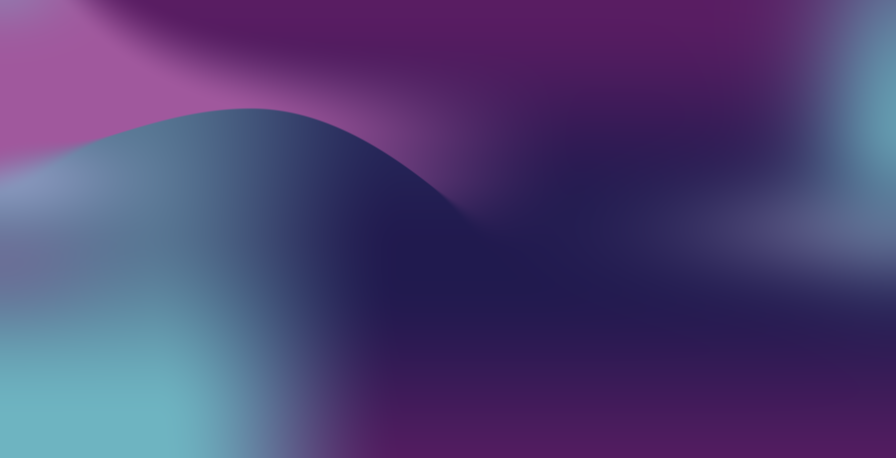
A WebGL 2 fragment shader for this background:

```glsl
#version 300 es
precision highp float;
// A smooth hill lit teal from the left, under a pink haze in a plum and indigo sky.
// The sky is a vertical ramp with soft elliptical glows; the hill is a crest curve
// whose edge is crisp at the top and dissolves at both ends.

uniform vec2 u_resolution;
out vec4 fragColor;

// Palette
const vec3 INDIGO   = vec3(0.127, 0.100, 0.306);
const vec3 NAVY     = vec3(0.165, 0.188, 0.376);
const vec3 PLUM     = vec3(0.348, 0.112, 0.385);
const vec3 PINK     = vec3(0.628, 0.345, 0.616);
const vec3 SLATE    = vec3(0.345, 0.325, 0.502);
const vec3 STEEL    = vec3(0.337, 0.463, 0.573);
const vec3 TEAL     = vec3(0.431, 0.706, 0.757);
const vec3 SEA      = vec3(0.392, 0.610, 0.690);
const vec3 LAVENDER = vec3(0.529, 0.588, 0.737);
const vec3 MAUVE    = vec3(0.439, 0.412, 0.588);

// Hill shape
const vec2  CREST      = vec2(0.28, 0.763);
const vec2  LEFT_FALL  = vec2(3.0, 9.5);   // steepness, flattening
const vec2  RIGHT_FALL = vec2(4.5, 2.0);
const float LEFT_BLUR  = 0.055;
const float RIGHT_BLUR = 0.06;

// Falls from 1 at lo to 0 at hi
float fade(float lo, float hi, float v) {
    return 1.0 - smoothstep(lo, hi, v);
}

// Elliptical Gaussian glow
float glow(vec2 p, vec2 center, vec2 radius) {
    vec2 d = (p - center) / radius;
    return exp(-dot(d, d));
}

// Height of the hill's outline
float hillHeight(float x) {
    float d = x - CREST.x;
    vec2 fall = d < 0.0 ? LEFT_FALL : RIGHT_FALL;
    return CREST.y - fall.x * d * d / (1.0 + fall.y * d * d);
}

// Indigo ground warming to plum at the bottom
vec3 ground(float y) {
    return mix(INDIGO, PLUM, fade(-0.1, 0.40, y));
}

// Pink haze below a curved upper edge, thinning to the right
float hazeMask(vec2 p) {
    float edge = 0.785 + 0.478 * exp(-p.x / 0.13);
    float blur = 0.07 + 0.08 * p.x;
    return fade(edge - blur, edge + blur, p.y)
         * fade(0.25, 0.66, p.x) * smoothstep(0.44, 0.62, p.y);
}

vec3 sky(vec2 p) {
    vec3 col = mix(ground(p.y), PLUM, smoothstep(0.52, 1.0, p.y));
    col = mix(col, PINK, hazeMask(p));
    col = mix(col, LAVENDER, 0.45 * glow(p, vec2(0.0, 1.02), vec2(0.07, 0.08)));
    // Cool light from the right edge
    col = mix(col, SLATE, glow(p, vec2(0.97, 0.50), vec2(0.20, 0.12)));
    float reach = p.y > 0.73 ? 0.42 : 0.25;
    return mix(col, SEA, glow(p, vec2(1.01, 0.73), vec2(0.10, reach)));
}

vec3 hill(vec2 p) {
    vec3 col = mix(ground(p.y), NAVY, 0.6 * smoothstep(0.45, 0.75, p.y));
    // Lit left flank
    vec3 lit = mix(STEEL, TEAL, fade(0.08, 0.50, p.y));
    col = mix(col, lit, fade(0.18 - 0.05 * p.y, 0.45, p.x));
    // Soft tints on the left shoulder
    col = mix(col, MAUVE, 0.7 * glow(p, vec2(0.0, 0.43), vec2(0.11, 0.13)));
    return mix(col, LAVENDER, glow(p, vec2(0.0, 0.61), vec2(0.13, 0.10)));
}

void main() {
    vec2 p = gl_FragCoord.xy / u_resolution;
    float blur = max(0.003, 1.0 / u_resolution.y)
               + LEFT_BLUR * fade(0.0, 0.13, p.x)
               + RIGHT_BLUR * smoothstep(0.48, 0.58, p.x);
    float height = hillHeight(p.x);
    float mask = fade(height - blur, height + blur, p.y);
    fragColor = vec4(mix(sky(p), hill(p), mask), 1.0);
}
```
